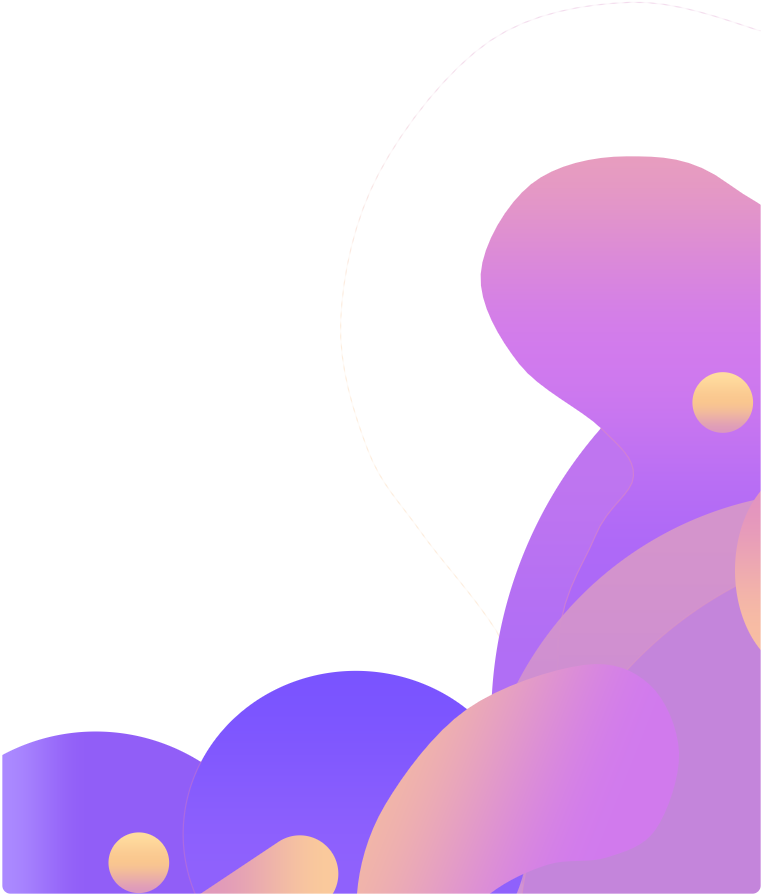
Give the GLSL for this background, as a Shadertoy shader.

```glsl
// Soft violet, pink and peach blobs gathered in the lower right corner of a white card.
// Circles, ellipses and closed smooth curves give signed distances, which are
// painted back to front with gradients. The grid is 768 units tall, y pointing down.

// Signed distance to a closed Catmull-Rom curve through twelve knots
float curveDistance(vec2 p, vec2 knots[12]) {
    float nearest = 1e9, side = 1.0;
    vec2 a = knots[0];
    for (int i = 0; i < 12; i++) {
        vec2 k0 = knots[(i + 11) % 12], k1 = knots[i];
        vec2 k2 = knots[(i + 1) % 12], k3 = knots[(i + 2) % 12];
        for (int j = 1; j <= 8; j++) {
            float t = float(j) / 8.0;
            vec2 b = k1 + 0.5 * t * (k2 - k0 + t * (2.0 * k0 - 5.0 * k1 + 4.0 * k2 - k3
                   + t * (3.0 * (k1 - k2) + k3 - k0)));
            vec2 e = a - b, w = p - b;
            vec2 gap = w - e * clamp(dot(w, e) / max(dot(e, e), 1e-4), 0.0, 1.0);
            nearest = min(nearest, dot(gap, gap));
            bvec3 crossing = bvec3(p.y >= b.y, p.y < a.y, e.x * w.y > e.y * w.x);
            if (all(crossing) || all(not(crossing))) side = -side;
            a = b;
        }
    }
    return side * sqrt(nearest);
}

float circle(vec2 p, vec2 center, float radius) {
    return length(p - center) - radius;
}

float ellipse(vec2 p, vec2 center, vec2 radii) {
    vec2 q = (p - center) / radii;
    return (dot(q, q) - 1.0) / max(2.0 * length(q / radii), 1e-4);
}

float capsule(vec2 p, vec2 a, vec2 b, float radius) {
    vec2 w = p - a, e = b - a;
    return length(w - e * clamp(dot(w, e) / dot(e, e), 0.0, 1.0)) - radius;
}

// Antialiased coverage of a shape and of its thin outline
float fill(float d) {
    return clamp(0.5 - d * iResolution.y / 768.0, 0.0, 1.0);
}

float stroke(float d) {
    return fill(abs(d) - 0.5);
}

void mainImage(out vec4 fragColor, in vec2 fragCoord) {
    vec2 p = vec2(fragCoord.x, iResolution.y - fragCoord.y) * 768.0 / iResolution.y;
    vec3 white = vec3(1.0), peach = vec3(0.95, 0.72, 0.65);
    vec3 orchid = vec3(0.82, 0.48, 0.93);
    vec3 color = white;

    // Faint dashed outline around the upper blob
    float halo = curveDistance(p, vec2[12](
        vec2(720, 60), vec2(650, 26), vec2(540, 2), vec2(420, 35),
        vec2(325, 148), vec2(292, 275), vec2(315, 385), vec2(360, 455),
        vec2(425, 540), vec2(480, 640), vec2(700, 740), vec2(800, 400)));
    float dash = 0.6 + 0.4 * sin(170.0 * atan(p.y - 300.0, p.x - 540.0));
    vec3 haloColor = mix(vec3(0.88, 0.65, 0.82), vec3(0.98, 0.82, 0.66), smoothstep(0.0, 300.0, p.y));
    color = mix(color, haloColor, 0.4 * dash * stroke(halo));

    // Violet disc behind the upper blob
    vec3 violet = mix(vec3(0.75, 0.46, 0.94), vec3(0.69, 0.43, 0.96), smoothstep(380.0, 590.0, p.y));
    color = mix(color, violet, fill(circle(p, vec2(800, 617), 379.0)));

    // Upper blob, rose at the top to violet below
    float blob = curveDistance(p, vec2[12](
        vec2(537, 134), vec2(455, 158), vec2(412, 235), vec2(445, 312),
        vec2(515, 367), vec2(543, 408), vec2(510, 460), vec2(478, 570),
        vec2(520, 800), vec2(900, 760), vec2(730, 280), vec2(625, 158)));
    vec3 blobColor = mix(vec3(0.91, 0.62, 0.74), orchid, smoothstep(110.0, 315.0, p.y));
    blobColor = mix(blobColor, vec3(0.68, 0.41, 0.97), smoothstep(290.0, 490.0, p.y));
    color = mix(color, blobColor, fill(blob));
    float seam = stroke(blob) * step(367.0, p.y);
    color = mix(color, vec3(0.86, 0.53, 0.76), 0.6 * seam);

    // Translucent rose hill with a mauve hill inside
    vec3 rose = mix(vec3(0.84, 0.59, 0.79), vec3(0.80, 0.55, 0.83), smoothstep(430.0, 700.0, p.y));
    color = mix(color, rose, 0.95 * fill(circle(p, vec2(714, 726), 305.0)));
    float innerHill = circle(p, vec2(795, 812), 350.5);
    color = mix(color, vec3(0.77, 0.52, 0.86), fill(innerHill));
    color = mix(color, vec3(0.87, 0.59, 0.75), 0.5 * stroke(innerHill));

    // Peach oval at the right edge
    vec3 ovalColor = mix(vec3(0.89, 0.58, 0.75), vec3(0.97, 0.74, 0.64), smoothstep(420.0, 550.0, p.y));
    color = mix(color, ovalColor, fill(ellipse(p, vec2(690, 489), vec2(60, 88))));

    // Two indigo mounds at the lower left
    vec3 moundColor = mix(vec3(0.67, 0.54, 1.0), vec3(0.57, 0.37, 0.97), smoothstep(0.0, 75.0, p.x));
    color = mix(color, moundColor, fill(circle(p, vec2(82, 796), 169.0)));
    float mound = ellipse(p, vec2(305, 715), vec2(148, 140));
    vec3 indigo = mix(vec3(0.48, 0.33, 1.0), vec3(0.56, 0.38, 0.99), smoothstep(580.0, 750.0, p.y));
    color = mix(color, indigo, fill(mound));
    color = mix(color, vec3(0.77, 0.45, 0.80), 0.55 * stroke(mound) * step(p.x, 175.0) * step(652.0, p.y));

    // Small peach leaf
    vec3 leafColor = mix(vec3(0.88, 0.60, 0.73), vec3(0.98, 0.79, 0.61), smoothstep(175.0, 285.0, p.x));
    color = mix(color, leafColor, fill(capsule(p, vec2(257, 749), vec2(185, 797), 33.0)));

    // Large front petal, peach to orchid
    float petal = curveDistance(p, vec2[12](
        vec2(306, 766), vec2(330, 690), vec2(400, 608), vec2(500, 570),
        vec2(557, 587), vec2(582, 645), vec2(562, 711), vec2(520, 735),
        vec2(470, 741), vec2(420, 766), vec2(380, 810), vec2(320, 820)));
    float across = dot(p - vec2(345, 650), vec2(0.93, 0.37)) / 180.0;
    color = mix(color, mix(peach, orchid, smoothstep(-0.15, 1.05, across)), fill(petal));

    // Two glowing balls
    for (int i = 0; i < 2; i++) {
        vec2 center = i == 0 ? vec2(619.5, 345) : vec2(119, 739.5);
        float height = (p.y - center.y) / 26.0;
        vec3 ball = mix(vec3(1.0, 0.86, 0.62), vec3(0.98, 0.78, 0.56), smoothstep(-1.0, 0.0, height));
        ball = mix(ball, vec3(0.86, 0.59, 0.75), smoothstep(-0.1, 1.1, height));
        color = mix(color, ball, fill(circle(p, center, 26.0)));
    }

    // White margin with rounded corners
    vec2 corner = abs(p - vec2(327, 366)) - vec2(318, 393);
    float card = length(max(corner, 0.0)) + min(max(corner.x, corner.y), 0.0) - 7.0;
    fragColor = vec4(mix(white, color, fill(card)), 1.0);
}
```
